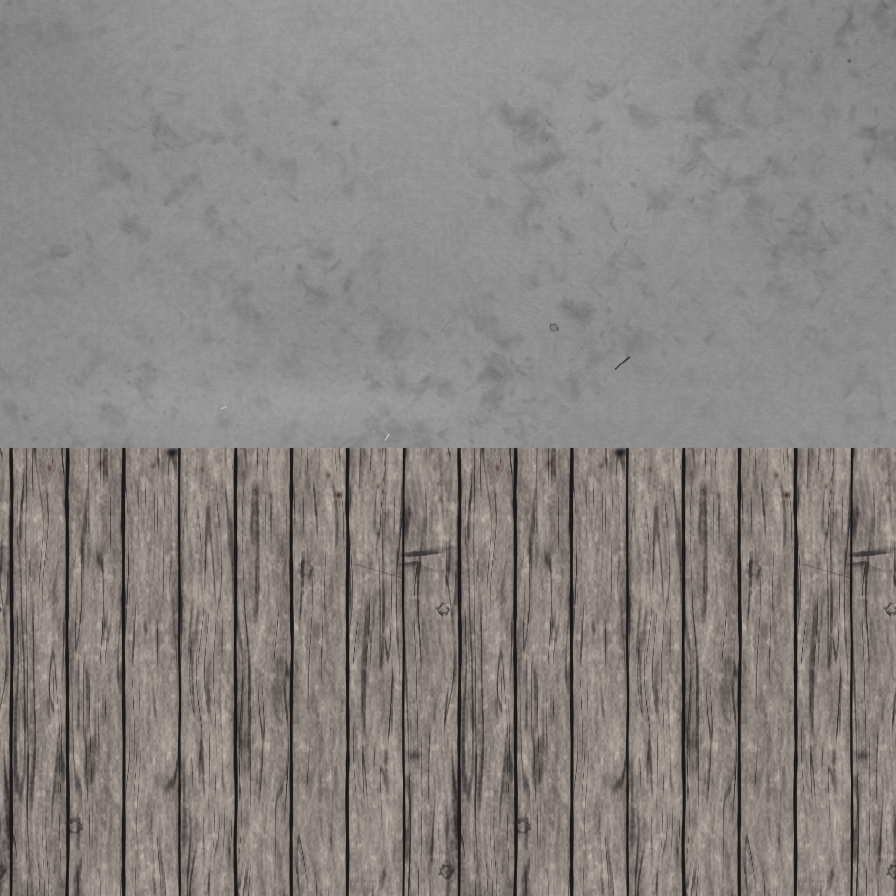
Write a three.js fragment shader that draws this texture.

```glsl
varying vec2 vUv;

const float HORIZON = 0.5;
const float TILE_OFFSET = 0.013;
const float PLANKS = 8.0;
const float GAP_WIDTH = 0.024;
const float CONCRETE_TONE = 0.568;
const vec3 WOOD_DARK = vec3(0.24, 0.225, 0.22);
const vec3 WOOD_MID = vec3(0.555, 0.515, 0.495);
const vec3 WOOD_LIGHT = vec3(0.73, 0.69, 0.655);
const vec3 GAP_COLOR = vec3(0.10, 0.095, 0.10);
const vec3 RUST = vec3(0.32, 0.20, 0.17);

float hash(vec2 p) {
  return fract(sin(dot(p, vec2(127.1, 311.7))) * 43758.5453);
}

float noise(vec2 p) {
  vec2 i = floor(p), f = fract(p);
  f = f * f * (3.0 - 2.0 * f);
  return mix(mix(hash(i), hash(i + vec2(1.0, 0.0)), f.x),
             mix(hash(i + vec2(0.0, 1.0)), hash(i + 1.0), f.x), f.y);
}

float fbm(vec2 p) {
  float sum = 0.0, amp = 0.533;
  for (int i = 0; i < 4; i++) {
    sum += amp * noise(p);
    p = p * 2.03 + 17.3;
    amp *= 0.5;
  }
  return sum;
}

// Soft elliptical spot
float blob(vec2 p, vec2 center, vec2 radius) {
  vec2 d = (p - center) / radius;
  return exp(-dot(d, d));
}

// Thin line from a to b
float stroke(vec2 p, vec2 a, vec2 b, float width) {
  vec2 d = b - a;
  float t = clamp(dot(p - a, d) / dot(d, d), 0.0, 1.0);
  return 1.0 - smoothstep(width * 0.4, width * 1.5, length(p - a - d * t));
}

// Broken ring with a faint core
float knot(vec2 p, vec2 center, float radius) {
  vec2 d = (p - center) / radius;
  float r = length(d) + 0.7 * (noise(d * 2.0 + center * 90.0) - 0.5);
  float ring = exp(-pow((r - 0.9) / 0.25, 2.0)) * (0.4 + noise(d * 1.5 + 7.0));
  return ring + 0.5 * exp(-r * r * 5.0);
}

vec3 concrete(vec2 p) {
  float tone = CONCRETE_TONE + 0.07 * (fbm(p * vec2(4.0, 6.0)) - 0.5);
  tone += 0.04 * blob(p, vec2(0.5, 0.9), vec2(0.25, 0.14));
  tone += 0.025 * blob(p, vec2(0.25, 0.55), vec2(0.35, 0.025));
  tone -= 0.05 * blob(p, vec2(0.0, 0.87), vec2(0.13, 0.2));
  tone -= 0.035 * blob(p, vec2(0.42, 0.66), vec2(0.2, 0.07));
  tone -= 0.03 * blob(p, vec2(0.96, 0.94), vec2(0.22, 0.1));
  // Mottling, pits and dust on a turned, warped grid
  vec2 q = vec2(p.x * 0.8 - p.y * 0.6, p.x * 0.6 + p.y * 0.8);
  q += 0.012 * vec2(noise(p * 45.0), noise(p * 45.0 + 60.0));
  float patches = smoothstep(0.3, 0.75, fbm(p * 6.0 + 31.0));
  tone -= 0.09 * patches * smoothstep(0.45, 0.9, fbm(q * 45.0));
  tone -= 0.06 * smoothstep(0.78, 1.0, noise(q * 110.0)) * patches;
  tone += 0.03 * (noise(q * 190.0) - 0.5) + 0.03 * (noise(p * 430.0) - 0.5);
  // Scratches and chips
  tone -= 0.28 * stroke(p, vec2(0.687, 0.588), vec2(0.693, 0.594), 0.001);
  tone -= 0.28 * stroke(p, vec2(0.695, 0.595), vec2(0.702, 0.601), 0.0012);
  tone -= 0.18 * knot(p, vec2(0.618, 0.634), 0.0045);
  tone -= 0.14 * blob(p, vec2(0.374, 0.862), vec2(0.005, 0.004));
  tone -= 0.2 * blob(p, vec2(0.948, 0.932), vec2(0.002));
  tone += 0.25 * stroke(p, vec2(0.430, 0.509), vec2(0.434, 0.515), 0.0008);
  tone += 0.15 * stroke(p, vec2(0.247, 0.544), vec2(0.253, 0.546), 0.0008);
  return vec3(tone);
}

vec3 wood(vec2 canvas) {
  vec2 p = vec2(fract((canvas.x - TILE_OFFSET) * 2.0), canvas.y * 2.0);
  float across = p.x * PLANKS;
  float plank = floor(across);
  vec2 seed = vec2(plank * 37.0, plank * 13.0);

  // Fibres running along each plank
  float bend = 0.16 * (noise(vec2(across * 1.5, p.y * 6.0) + seed) - 0.5);
  vec2 fibre = vec2(across + bend, p.y) + seed;
  float light = 0.1 + 0.6 * (fbm(fibre * vec2(3.0, 5.0)) - 0.5);
  light += 0.8 * (fbm(fibre * vec2(11.0, 12.0)) - 0.5);
  light += 0.32 * (noise(fibre * vec2(28.0, 35.0)) - 0.5);
  light += 0.32 * (noise(p * vec2(230.0, 150.0)) - 0.5);
  light += 0.14 * (hash(seed + 4.0) - 0.5) - 0.1 * blob(p, vec2(0.05, 0.6), vec2(0.08, 1.0));
  // Pale flaked patches
  float flake = fbm(vec2(across * 9.0, p.y * 45.0) + seed);
  light += 0.3 * smoothstep(0.58, 0.78, flake);

  // Fine splits and weathered stains
  for (int i = 0; i < 3; i++) {
    float layer = float(i);
    vec2 s = fibre * vec2(6.0 + 3.0 * layer, 1.8 + layer) + 23.0 * layer;
    float split = abs(noise(s) - 0.5);
    float mask = smoothstep(0.52, 0.75, noise(fibre * vec2(5.0, 7.0) + 51.0 * layer));
    light -= 0.7 * mask * (1.0 - smoothstep(0.01, 0.075, split));
  }
  float worn = 0.5 + fbm(fibre * vec2(9.0, 8.0) + 3.0);
  light -= 0.5 * worn * blob(p, vec2(0.375, 0.68), vec2(0.016, 0.16));
  light -= 0.6 * worn * blob(p, vec2(0.515, 0.42), vec2(0.022, 0.14));
  light -= 0.4 * worn * blob(p, vec2(0.6, 0.5), vec2(0.018, 0.18));
  light -= 0.35 * worn * blob(p, vec2(0.39, 0.1), vec2(0.022, 0.14));
  float scrape = smoothstep(0.5, 0.75, noise(vec2(p.x * 19.0, p.y * 100.0 + 3.0 * noise(p * 22.0))));
  light -= 1.1 * scrape * blob(p, vec2(0.92, 0.755), vec2(0.08, 0.022));
  light -= 0.3 * stroke(p, vec2(0.77, 0.74), vec2(0.87, 0.71), 0.002);

  // Knots and nail heads
  light -= 0.65 * knot(p, vec2(0.141, 0.156), 0.016);
  light -= 0.75 * knot(p, vec2(0.971, 0.055), 0.014);
  light -= 0.4 * knot(p, vec2(0.659, 0.73), 0.017);
  light -= 0.9 * knot(p, vec2(0.964, 0.641), 0.012);
  light -= 0.8 * blob(p, vec2(0.898, 0.313), vec2(0.014, 0.011));
  vec3 color = light < 0.0 ? mix(WOOD_MID, WOOD_DARK, min(-light, 1.0))
                           : mix(WOOD_MID, WOOD_LIGHT, min(light * 1.5, 1.0));
  float nailX = (plank + 0.3 + 0.4 * hash(seed + 2.0)) / PLANKS;
  float nailY = 0.88 + 0.09 * hash(seed + 7.0);
  color = mix(color, RUST, 0.6 * blob(p, vec2(nailX, nailY), vec2(0.005, 0.007)));
  color = mix(color, RUST * 0.6, 0.85 * blob(p, vec2(0.73, 0.895), vec2(0.006)));
  color = mix(color, GAP_COLOR, 0.95 * blob(p, vec2(0.359, 0.99), vec2(0.014, 0.01)));

  // Narrow gaps, every fourth one thinner
  float edge = floor(across + 0.5);
  float edgeId = mod(edge, PLANKS);
  float wander = 0.022 * (noise(vec2(edgeId * 19.0, p.y * 9.0)) - 0.5);
  float gap = abs(across - edge - wander);
  float width = GAP_WIDTH * (mod(edgeId, 4.0) > 2.5 ? 0.55 : 1.0);
  width *= 0.7 + 0.6 * noise(vec2(edgeId * 7.0, p.y * 30.0));
  color *= 1.0 - 0.15 * exp(-gap * 18.0);
  return mix(GAP_COLOR, color, smoothstep(width * 0.7, width + 0.018, gap));
}

void main() {
  float wall = smoothstep(HORIZON - 0.0008, HORIZON + 0.0008, vUv.y);
  gl_FragColor = vec4(mix(wood(vUv), concrete(vUv), wall), 1.0);
}
```
